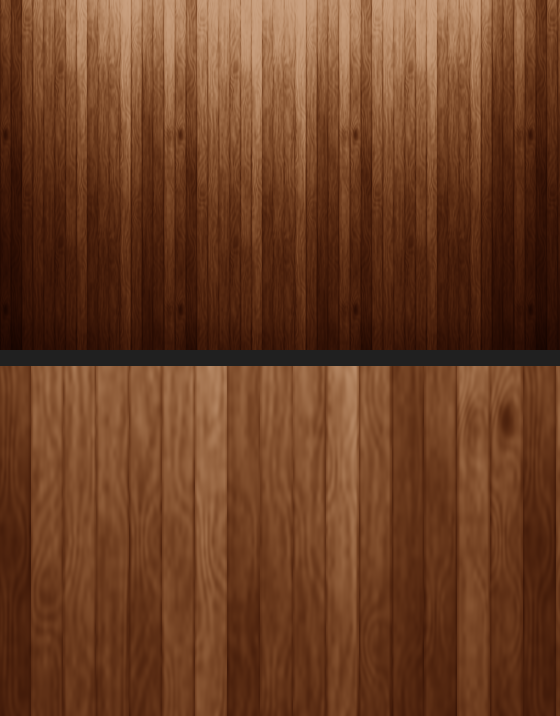
Top, the full canvas; bottom, a detail of the centre.
Give the GLSL for this texture, as a Shadertoy shader.

```glsl
#define TILES_DOWN 2.0
#define PLANKS 16.0
#define SEAM_WIDTH 0.07
#define SEAM_DARKNESS 0.24
#define RING_DENSITY 2.6
#define RING_DEPTH 0.065
#define FIBRE_DEPTH 0.17
#define BASE_LIGHT 0.29
#define TOP_LIGHT 0.60
#define SIDE_FALLOFF 0.42
#define SPOT_GLOW 0.15
#define HIGHLIGHT 0.80

// Brightness of each plank in one tile
const float PLANK_TONE[16] = float[16](
    0.89, 0.73, 0.98, 1.02, 1.00, 0.97, 1.06, 1.18,
    0.87, 0.96, 1.00, 1.15, 0.94, 0.80, 0.86, 1.06);

// Knots: plank index, height in the tile, darkness of the core
const vec3 KNOTS[6] = vec3[6](
    vec3(0.0, 0.77, 0.40), vec3(2.0, 0.10, 0.08), vec3(5.0, 0.40, 0.18),
    vec3(6.0, 0.55, 0.06), vec3(12.0, 0.20, 0.06), vec3(15.0, 0.78, 0.20));

float hash(vec2 p) {
    vec3 q = fract(vec3(p.xyx) * 0.1031);
    q += dot(q, q.yzx + 33.33);
    return fract((q.x + q.y) * q.z);
}

// Value noise that wraps vertically
float noise(vec2 p, float period) {
    vec2 cell = floor(p);
    vec2 f = fract(p);
    f = f * f * (3.0 - 2.0 * f);
    float y0 = mod(cell.y, period);
    float y1 = mod(cell.y + 1.0, period);
    return mix(
        mix(hash(vec2(cell.x, y0)), hash(vec2(cell.x + 1.0, y0)), f.x),
        mix(hash(vec2(cell.x, y1)), hash(vec2(cell.x + 1.0, y1)), f.x), f.y);
}

// Relative brightness of the wood in one plank
float woodTone(float plank, float u, float v) {
    float seed = plank * 37.0;
    float figure = hash(vec2(plank, 7.0));

    // Growth rings bend around the knots
    float rings = u * RING_DENSITY + 3.5 * noise(vec2(u * 1.5 + seed, v * 7.0), 7.0);
    float core = 0.0;
    for (int i = 0; i < 6; i++) {
        float dv = fract(v - KNOTS[i].y + 0.5) - 0.5;
        vec2 d = vec2((u - 0.5) * 2.0, dv * 14.0);
        float onPlank = 1.0 - step(0.5, abs(plank - KNOTS[i].x));
        rings += onPlank * 3.0 * exp(-dot(d, d));
        core += onPlank * KNOTS[i].z * exp(-dot(d, d) * 3.5);
    }
    float ringShade = sin(6.2832 * rings) * mix(0.35, 1.0, figure);

    // Long fibres, short pores and slow staining
    float fibre = noise(vec2(u * 6.0 + seed, v * 9.0), 9.0) - 0.5;
    float pore = noise(vec2(u * 9.0 + seed + 500.0, v * 48.0), 48.0) - 0.5;
    float stain = noise(vec2(u + seed + 900.0, v * 4.0), 4.0) - 0.5;
    float grain = 1.0 + RING_DEPTH * ringShade
                + FIBRE_DEPTH * (fibre + 0.7 * pore) + 0.16 * stain;
    return grain * (1.0 - core);
}

// Light falling from above, dimmer at the sides and bottom
float lighting(vec2 uv) {
    float side = pow(abs(2.0 * uv.x - 1.0), 2.4);
    float light = BASE_LIGHT + TOP_LIGHT * pow(uv.y, 1.7);
    light *= 1.0 - SIDE_FALLOFF * side;
    light *= mix(0.82, 1.0, smoothstep(0.0, 0.12, uv.y));
    for (int i = -1; i <= 1; i++) {
        vec2 d = (uv - vec2(0.5 + 0.27 * float(i), 1.04)) / vec2(0.12, 0.22);
        light += SPOT_GLOW * exp(-dot(d, d));
    }
    return light;
}

// Rolls bright values off towards the highlight level
float shoulder(float level) {
    return level / pow(1.0 + pow(level / HIGHLIGHT, 6.0), 1.0 / 6.0);
}

// Dark red-brown through orange-brown to pale tan
vec3 woodColor(float level) {
    return vec3(1.0, 0.917, 0.87) * pow(vec3(level), vec3(1.0, 1.6, 2.34));
}

void mainImage(out vec4 fragColor, in vec2 fragCoord) {
    vec2 uv = fragCoord / iResolution.xy;
    vec2 tile = vec2(fragCoord.x, iResolution.y - fragCoord.y)
              * TILES_DOWN / iResolution.y;

    // Split each tile into planks
    float across = tile.x * PLANKS;
    float plank = mod(floor(across), PLANKS);
    float u = fract(across);
    float v = fract(tile.y);

    // Seams between planks
    float pixel = TILES_DOWN * PLANKS / iResolution.y;
    float seam = 1.0 - smoothstep(0.0, SEAM_WIDTH + pixel, min(u, 1.0 - u));
    float seamId = mod(floor(across + 0.5), PLANKS);
    float seamDepth = SEAM_DARKNESS * mix(0.5, 1.0, hash(vec2(seamId, 3.0)));

    float tone = PLANK_TONE[int(plank)] * woodTone(plank, u, v) * (1.0 - seamDepth * seam);
    float level = shoulder(max(lighting(uv) * tone, 0.0));
    fragColor = vec4(woodColor(level), 1.0);
}
```
